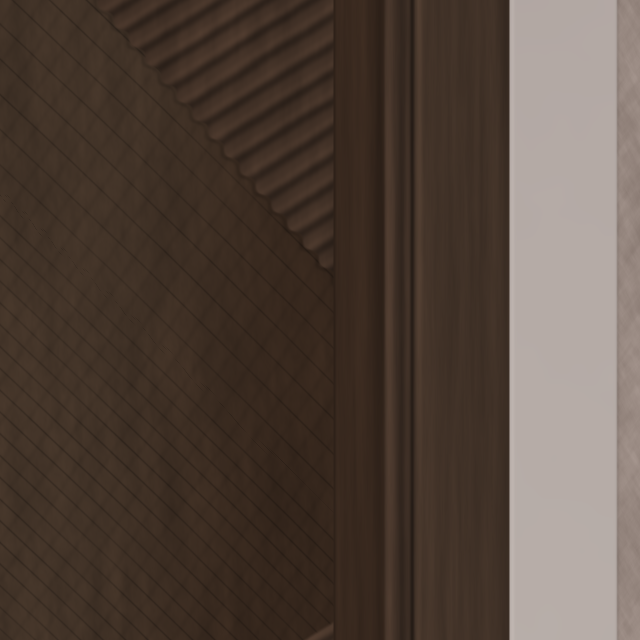
Write a WebGL 1 fragment shader that draws this texture.

```glsl
precision highp float;
// Dark walnut panelling with a fluted corner, a beaded frame, a pale strip and fibrous plaster.
// Vertical bands are layered left to right; stretched value noise makes the grain,
// while repeated slanted lines make the veneer seams and the carved flutes.
uniform vec2 u_resolution;

float hash(vec2 p) {
  vec3 q = fract(vec3(p.xyx) * 0.1031);
  q += dot(q, q.yzx + 33.33);
  return fract((q.x + q.y) * q.z);
}

float noise(vec2 p) {
  vec2 cell = floor(p), f = fract(p);
  f = f * f * (3.0 - 2.0 * f);
  float low = mix(hash(cell), hash(cell + vec2(1.0, 0.0)), f.x);
  float high = mix(hash(cell + vec2(0.0, 1.0)), hash(cell + 1.0), f.x);
  return mix(low, high, f.y);
}

// Signed layered noise, roughly -0.5 to 0.5
float layered(vec2 p) {
  float sum = 0.0, weight = 0.5;
  for (int i = 0; i < 4; i++) {
    sum += weight * (noise(p) - 0.5);
    p = p * 2.03 + vec2(7.3, 3.1);
    weight *= 0.55;
  }
  return sum;
}

float step01(float edge, float x, float blur) {
  return smoothstep(edge - blur, edge + blur, x);
}

// Soft vertical or slanted stroke around a centre value
float stroke(float x, float center, float width) {
  float d = (x - center) / width;
  return exp(-d * d);
}

// Distance to the nearest repeat of a line
float repeatDistance(float x, float period) {
  return abs(fract(x / period) - 0.5) * period;
}

vec3 veneer(vec2 p) {
  float bend = 0.012 * layered(p * vec2(4.0, 5.0));
  float grain = layered(vec2((p.x + bend) * 34.0, p.y * 4.5));
  float mottling = layered(p * vec2(85.0, 40.0) + vec2(p.y * 12.0, 0.0));
  vec3 wood = mix(vec3(0.258, 0.200, 0.155), vec3(0.212, 0.153, 0.113),
                  smoothstep(0.12, 0.5, p.x + 0.12 * (0.5 - p.y)));
  wood *= 1.0 + 0.24 * grain + 0.13 * mottling;
  // Falling seams widen toward the right; faint rising seams form diamonds
  float fall = p.y + 0.94 * p.x + 0.06 * p.x * p.x;
  float spacing = mix(0.034, 0.055, step01(0.70, fall, 0.01));
  float seam = stroke(repeatDistance(fall + 0.3 * bend, spacing), 0.0, 0.0021);
  float cross = stroke(repeatDistance(p.y - 1.5 * p.x + bend, 0.062), 0.0, 0.008);
  float fade = 0.65 + 0.7 * layered(p * 7.0);
  return wood * (1.0 - 0.25 * seam * fade - 0.05 * cross);
}

vec3 flutes(vec2 p) {
  float rise = p.y - 0.62 * p.x + 0.006 * layered(p * 14.0);
  float phase = 6.28318 * rise / 0.044;
  float relief = sin(phase) + 0.35 * sin(2.0 * phase + 0.7);
  float grain = layered(vec2(p.x * 45.0, p.y * 16.0));
  float bands = layered(vec2(p.x * 28.0, p.y * 2.0));
  vec3 wood = vec3(0.238, 0.178, 0.140) * (1.0 + 0.18 * grain + 0.20 * bands);
  return wood * (1.0 + 0.19 * relief);
}

vec3 frameWood(vec2 p, vec3 base, float density) {
  float sway = 0.010 * layered(vec2(p.x * 6.0, p.y * 2.5));
  float grain = layered(vec2((p.x + sway) * density, p.y * 1.7));
  float pores = layered(vec2(p.x * 210.0, p.y * 16.0));
  return base * (1.0 + 0.28 * grain + 0.09 * pores);
}

vec3 plaster(vec2 p) {
  float cloud = layered(p * vec2(20.0, 9.0));
  float fibreA = layered(vec2((p.x + 0.55 * p.y) * 95.0, (p.y - p.x) * 18.0));
  float fibreB = layered(vec2((p.x - 0.7 * p.y) * 80.0, (p.y + p.x) * 15.0));
  return vec3(0.590, 0.530, 0.500) + 0.08 * cloud + 0.075 * fibreA + 0.06 * fibreB;
}

void main() {
  vec2 p = gl_FragCoord.xy / u_resolution;
  float blur = max(0.0018, 0.7 / u_resolution.x);

  // Flat veneer and the fluted corners
  float rim = 1.0 - 1.164 * (p.x - 0.15);
  float ripple = 0.006 * sin(6.28318 * (p.y - 0.62 * p.x) / 0.044);
  float above = p.y - rim + ripple;
  vec3 color = veneer(p);
  color = mix(color, flutes(p), step01(0.0, above, 0.004));
  color *= 1.0 - 0.14 * stroke(above, -0.006, 0.006);
  float lower = 0.62 * (p.x - 0.52) + 0.027 - p.y;
  color = mix(color, flutes(p) * 1.1, step01(0.0, lower, 0.004) * step01(0.465, p.x, 0.01));

  // Inner frame, bead and outer frame
  vec3 inner = frameWood(p, vec3(0.222, 0.160, 0.120), 62.0);
  inner *= 1.0 - 0.17 * stroke(p.x, 0.593, 0.012) - 0.20 * stroke(p.x, 0.522, 0.003);
  color = mix(color, inner, step01(0.521, p.x, blur));
  vec3 bead = frameWood(p, vec3(0.248, 0.188, 0.150), 75.0);
  bead *= 1.0 + 0.22 * stroke(p.x, 0.608, 0.006) - 0.18 * stroke(p.x, 0.628, 0.006);
  color = mix(color, bead, step01(0.601, p.x, blur * 1.5));
  vec3 outer = frameWood(p, vec3(0.258, 0.198, 0.157), 58.0);
  outer *= 1.0 - 0.16 * step01(0.782, p.x, 0.014);
  color = mix(color, outer, step01(0.648, p.x, blur));
  color *= 1.0 - 0.42 * stroke(p.x, 0.644, 0.0035) + 0.18 * stroke(p.x, 0.655, 0.005);

  // Pale strip and plaster
  vec3 strip = mix(vec3(0.718, 0.680, 0.660), vec3(0.700, 0.660, 0.642), p.y);
  strip += 0.012 * layered(p * 5.0) + 0.03 * stroke(p.x, 0.801, 0.003);
  color = mix(color, strip, step01(0.796, p.x, blur));
  color = mix(color, plaster(p), step01(0.964, p.x, blur));
  color *= 1.0 - 0.07 * stroke(p.x, 0.965, 0.003);
  gl_FragColor = vec4(color, 1.0);
}
```
